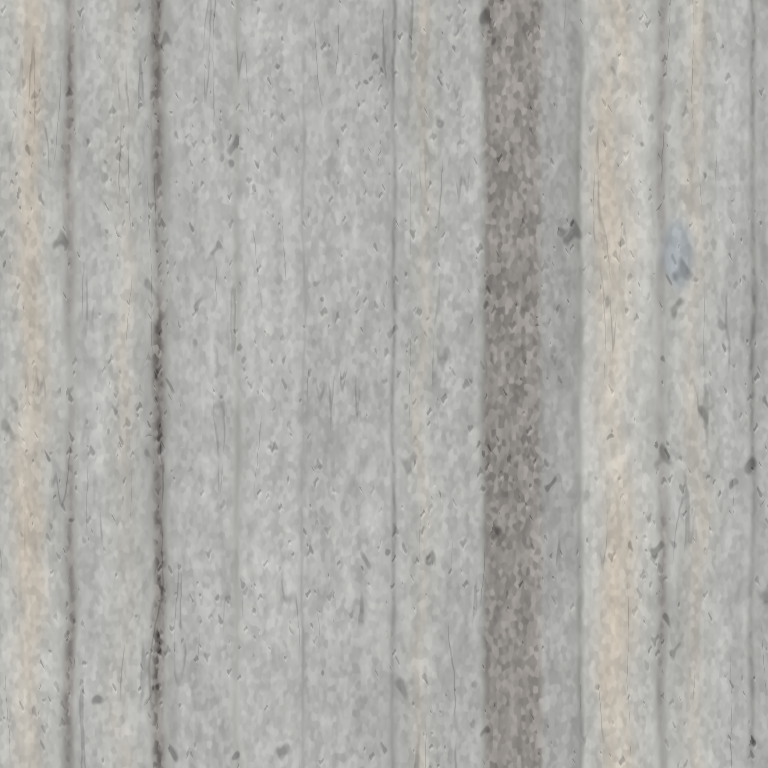
A WebGL 2 fragment shader for this texture:

```glsl
#version 300 es
precision highp float;
// Weathered board-marked concrete: soft vertical boards with rough dark seams,
// warm stains, fine stretched grain, hairline cracks and scattered pits.
// Cellular noise makes grain and pits; layered sines make streaks and stains.
uniform vec2 u_resolution;
out vec4 fragColor;

vec3 hash3(vec2 p) {
  vec3 q = fract(vec3(p.xyx) * vec3(0.1031, 0.1030, 0.0973));
  q += dot(q, q.yxz + 33.33);
  return fract((q.xxy + q.yzz) * q.zyx);
}

// Layered, bent sines, roughly -0.9 to 0.9
float waves(vec2 p) {
  float sum = 0.0, amp = 0.5;
  for (int i = 0; i < 4; i++) {
    p = mat2(0.8, 0.6, -0.6, 0.8) * p * 1.7 + 1.3;
    sum += amp * sin(p.x + 1.6 * sin(p.y));
    amp *= 0.6;
  }
  return sum;
}

// Cellular grain: soft blend of the random shades of nearby cells, -0.5 to 0.5
float grain(vec2 p) {
  vec2 id = floor(p);
  float sum = 0.0, total = 0.0;
  for (int y = -1; y <= 1; y++)
    for (int x = -1; x <= 1; x++) {
      vec2 c = id + vec2(x, y);
      vec3 h = hash3(c);
      vec2 d = c + h.xy - p;
      float w = exp(-7.0 * dot(d, d));
      sum += w * h.z;
      total += w;
    }
  return sum / total - 0.5;
}

// Irregular pits, present in a given share of the cells
float pits(vec2 p, float share) {
  p += 0.12 * vec2(sin(p.y * 7.0 + p.x * 3.0), sin(p.x * 8.0));
  vec2 id = floor(p);
  float depth = 0.0;
  for (int y = -1; y <= 1; y++)
    for (int x = -1; x <= 1; x++) {
      vec2 c = id + vec2(x, y);
      vec3 h = hash3(c + 71.0);
      vec3 k = hash3(c + 213.0);
      vec2 d = p - c - h.xy;
      d.x += (k.y - 0.5) * d.y;
      float radius = 0.12 + 0.26 * k.x * k.x;
      float pit = 1.0 - smoothstep(radius * 0.45, radius * 1.2, length(d));
      depth = max(depth, pit * step(h.z, share) * (0.5 + 0.5 * k.z));
    }
  return depth;
}

void main() {
  vec2 uv = gl_FragCoord.xy / u_resolution;
  float sway = 0.003 * waves(vec2(uv.x * 5.0, uv.y * 8.0));
  float x = uv.x + sway + 0.0015 * grain(uv * vec2(60.0, 75.0));

  // Boards: left edge, seam width, seam depth, shade
  const vec4 boards[10] = vec4[10](
    vec4(0.090, 0.007, 0.15, 0.00), vec4(0.206, 0.008, 0.25, 0.00),
    vec4(0.310, 0.005, 0.07, 0.01), vec4(0.395, 0.002, 0.06, -0.01),
    vec4(0.512, 0.003, 0.12, -0.01), vec4(0.629, 0.006, 0.04, -0.15),
    vec4(0.703, 0.008, 0.00, -0.06), vec4(0.755, 0.004, 0.10, 0.03),
    vec4(0.862, 0.007, 0.14, 0.00), vec4(0.980, 0.004, 0.13, -0.02));
  float shade = 0.01, seam = 0.0, roughSeam = 0.0;
  for (int i = 0; i < 10; i++) {
    vec4 b = boards[i];
    float d = x - b.x;
    shade = mix(shade, b.w, smoothstep(-0.008, 0.008, d));
    float wear = 0.75 + 0.45 * waves(vec2(b.x * 50.0, uv.y * 5.0));
    float core = exp(-d * d / (b.y * b.y)) * b.z * wear;
    seam += core + 0.28 * b.z * exp(-abs(d) / 0.018);
    roughSeam += core * smoothstep(0.003, 0.007, b.y);
  }
  float band = smoothstep(0.06, 0.14, -shade);

  // Streaks, blotches and stretched grain
  float blotch = waves(uv * vec2(14.0, 6.0));
  float streak = waves(vec2(x * 75.0, uv.y * 3.0));
  float fine = grain(uv * vec2(190.0, 120.0));
  float medium = grain(uv * vec2(90.0, 42.0) + 17.0);
  float tone = 0.712 + shade + 0.020 * blotch + 0.022 * streak;
  tone += fine * (0.085 + 0.07 * band) + medium * 0.065;
  tone -= seam * (0.8 + 1.1 * fine);

  // Broken hairline cracks along the boards
  float line = abs(waves(vec2(x * 32.0 + 4.0, uv.y * 2.5)));
  float broken = smoothstep(0.05, 0.5, waves(uv * vec2(22.0, 11.0) + 9.0));
  tone -= 0.09 * broken * (1.0 - band) * (1.0 - smoothstep(0.0, 0.07, line));

  // Pits, with a lit lower rim; worn areas and seams hold more of them
  float worn = smoothstep(-0.1, 0.7, waves(uv * vec2(17.0, 8.0) + 3.0));
  float share = 0.07 + 0.30 * worn + 2.5 * roughSeam;
  vec2 smallCell = vec2(85.0, 52.0), largeCell = vec2(34.0, 24.0);
  vec2 rim = vec2(-0.001, 0.004);
  float pit = pits(uv * smallCell, share);
  float lit = pits((uv + rim) * smallCell, share);
  float hole = pits(uv * largeCell + 5.0, 0.05 + 0.08 * worn);
  tone -= 0.13 * pit + 0.16 * hole;
  tone += 0.055 * lit * (1.0 - pit);

  // Cool grey base, warm wood stains, brownish dark parts
  vec3 color = tone * vec3(0.995, 1.0, 0.982);
  const vec3 stains[5] = vec3[5](vec3(0.035, 0.020, 0.9),
    vec3(0.160, 0.014, 0.4), vec3(0.548, 0.010, 0.5),
    vec3(0.802, 0.027, 0.9), vec3(0.905, 0.015, 0.5));
  float warm = 0.0;
  for (int i = 0; i < 5; i++) {
    float d = (x + sway * 2.0 - stains[i].x) / stains[i].y;
    warm += stains[i].z * exp(-d * d);
  }
  warm *= 0.75 + 0.35 * waves(vec2(x * 40.0, uv.y * 5.0) + 2.0);
  color *= mix(vec3(1.0), vec3(1.085, 1.02, 0.955), clamp(warm, 0.0, 1.0));
  color *= mix(vec3(1.0), vec3(1.02, 0.985, 0.975), clamp(band + 5.0 * roughSeam, 0.0, 1.0));

  // One bluish worn patch
  vec2 patchPos = (uv - vec2(0.882, 0.665)) / vec2(0.030, 0.050);
  float bluish = 1.0 - smoothstep(0.5, 1.2, length(patchPos) + 0.35 * blotch);
  color *= mix(vec3(1.0), vec3(0.90, 0.93, 0.97), bluish);

  fragColor = vec4(clamp(color, 0.0, 1.0), 1.0);
}
```
